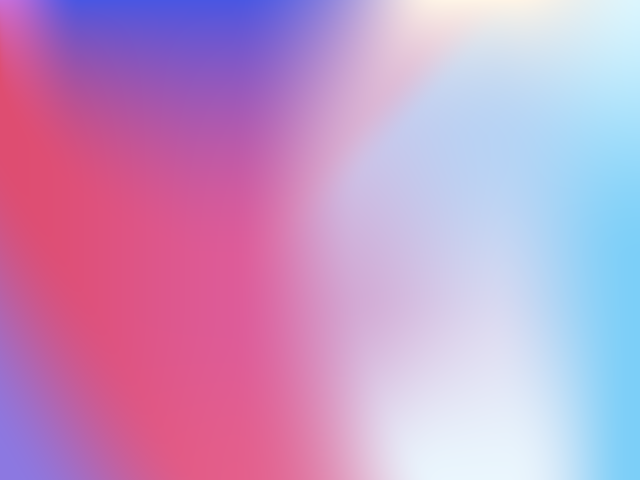
Give the GLSL for this background, as a WebGL 2 fragment shader.

```glsl
#version 300 es
precision highp float;

uniform vec2 u_resolution;
out vec4 fragColor;

vec3 rgb(float r, float g, float b) {
    return vec3(r, g, b) / 255.0;
}

// Rises over the first pair of edges and falls over the second.
float hump(float x, float riseA, float riseB, float fallA, float fallB) {
    return smoothstep(riseA, riseB, x) * (1.0 - smoothstep(fallA, fallB, x));
}

// Fades from one at the top to zero at the given reach.
float fadeDown(float depth, float reach, float power) {
    return pow(max(1.0 - depth / reach, 0.0), power);
}

// Warm sheet: crimson to pink, with indigo above and periwinkle in the low corner.
vec3 warmSheet(float x, float depth) {
    vec3 crimson = rgb(222.0, 77.0, 113.0);
    vec3 pink = rgb(221.0, 92.0, 154.0);
    vec3 rose = rgb(228.0, 95.0, 140.0);
    vec3 indigo = rgb(73.0, 86.0, 226.0);
    vec3 orchid = rgb(200.0, 110.0, 215.0);
    vec3 periwinkle = rgb(140.0, 120.0, 225.0);

    vec3 inner = mix(pink, rose, smoothstep(0.65, 1.0, depth));
    vec3 color = mix(crimson, inner, smoothstep(0.0, 0.42, x));

    float reach = 0.15 + 0.4 * sqrt(min(x / 0.3, 1.0));
    vec3 crown = mix(orchid, indigo, smoothstep(0.0, 0.13, x));
    color = mix(color, crown, fadeDown(depth, reach, 1.8));

    float corner = smoothstep(0.3, 0.95, depth - 2.2 * x);
    return mix(color, periwinkle, corner);
}

// Cool sheet: lilac to sky, with a soft diagonal fold and two pale glows.
vec3 coolSheet(float x, float depth) {
    vec3 lilac = rgb(205.0, 200.0, 235.0);
    vec3 mauve = rgb(210.0, 163.0, 208.0);
    vec3 powderBlue = rgb(183.0, 211.0, 244.0);
    vec3 mist = rgb(222.0, 218.0, 240.0);
    vec3 ice = rgb(224.0, 248.0, 255.0);
    vec3 sky = rgb(124.0, 207.0, 248.0);
    vec3 blush = rgb(218.0, 180.0, 212.0);
    vec3 cream = rgb(254.0, 244.0, 230.0);
    vec3 snow = rgb(234.0, 246.0, 253.0);

    vec3 inner = mix(lilac, mauve, smoothstep(0.2, 0.68, depth));
    vec3 outer = mix(powderBlue, mist, smoothstep(0.3, 0.75, depth));
    vec3 rim = mix(ice, sky, smoothstep(-0.1, 0.55, depth));
    vec3 color = mix(inner, outer, smoothstep(0.5, 0.8, x));

    // Diagonal fold
    float fold = 1.5 * (x - 0.39) + depth - 0.625;
    color = mix(color, blush, 1.0 - smoothstep(-0.13, 0.02, fold));
    color = mix(color, rim, smoothstep(0.76, 1.0, x));

    // Glows along the top and bottom edges
    float topGlow = hump(x, 0.48, 0.7, 0.8, 1.03) * fadeDown(depth, 0.3, 2.0);
    float lowGlow = hump(x, 0.38, 0.7, 0.79, 0.98) * smoothstep(0.6, 1.02, depth);
    color = mix(color, cream, topGlow);
    return mix(color, snow, lowGlow);
}

void main() {
    vec2 uv = gl_FragCoord.xy / u_resolution;
    float depth = 1.0 - uv.y;

    // The seam is tightest at mid height and widens toward both ends.
    float spread = 2.0 * depth - 1.0;
    float seamEnd = 0.56 + 0.12 * spread * spread;
    float seam = smoothstep(0.36, seamEnd, uv.x);

    vec3 color = mix(warmSheet(uv.x, depth), coolSheet(uv.x, depth), seam);
    fragColor = vec4(color, 1.0);
}
```
